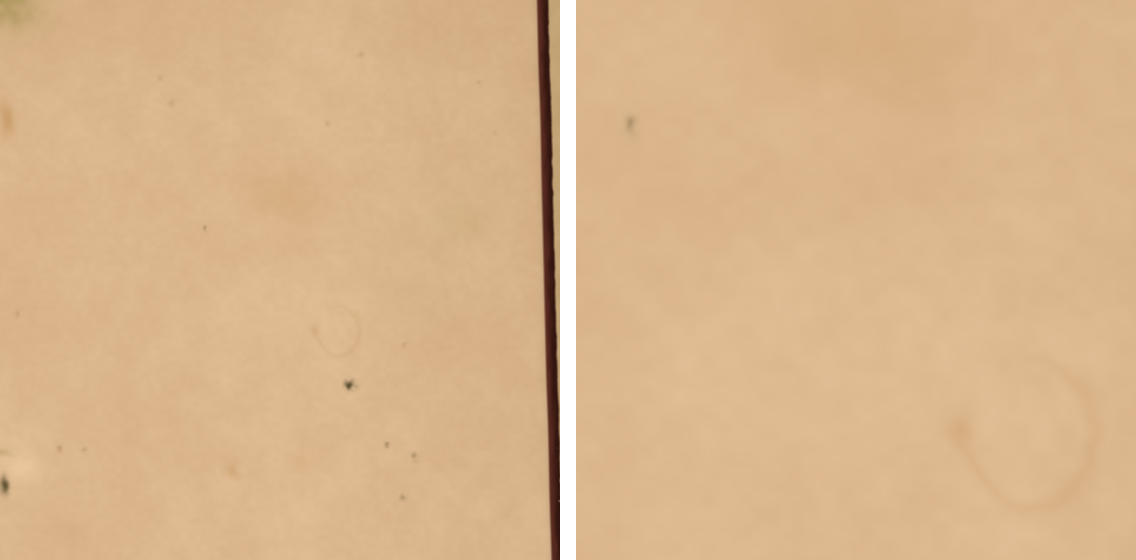
Left: the whole. Right: its middle third, enlarged.
Write a Shadertoy shader that draws this texture.

```glsl
// Aged tan paper with soft mottling, faint stains and a few tiny specks,
// bounded on the right by a slightly leaning dark red-brown binding strip.
// Value noise gives the fibre and blotches; distance functions give the marks.
#define PAPER vec3(0.862, 0.718, 0.556)
#define MARGIN vec3(0.760, 0.640, 0.460)
#define STRIP_LIGHT vec3(0.345, 0.165, 0.125)
#define STRIP_DARK vec3(0.195, 0.085, 0.058)
#define OLIVE vec3(0.630, 0.560, 0.310)
#define RUST vec3(0.740, 0.550, 0.330)
#define SPECK vec3(0.340, 0.290, 0.160)
#define MOTTLE 0.050
#define CLOUD 0.034
#define GRAIN 0.023
#define SPECK_COUNT 16
#define EDGE_SOFTNESS 0.0029

// Integer hash: two lattice coordinates to a value in 0..1
float hash(vec2 p) {
    uvec2 q = uvec2(ivec2(floor(p)) + 32768);
    uint h = q.x * 1597334677u ^ q.y * 3812015801u;
    h = (h ^ (h >> 16)) * 2246822519u;
    h = (h ^ (h >> 13)) * 3266489917u;
    return float((h ^ (h >> 16)) >> 8) / 16777216.0;
}

float noise(vec2 p) {
    vec2 i = floor(p), f = fract(p);
    f = f * f * (3.0 - 2.0 * f);
    float low = mix(hash(i), hash(i + vec2(1, 0)), f.x);
    float high = mix(hash(i + vec2(0, 1)), hash(i + vec2(1, 1)), f.x);
    return mix(low, high, f.y);
}

float fbm(vec2 p) {
    float sum = 0.0, weight = 0.5;
    for (int i = 0; i < 4; i++) {
        sum += weight * noise(p);
        p = mat2(1.6, 1.2, -1.2, 1.6) * p + 17.0;
        weight *= 0.5;
    }
    return sum / 0.9375;
}

// Soft round blot with a Gaussian falloff
float blot(vec2 p, vec2 center, vec2 size) {
    vec2 d = (p - center) / size;
    return exp(-dot(d, d));
}

vec3 paper(vec2 p) {
    float blotches = fbm(p * 5.0 + 3.0) - 0.5;
    float grain = 0.65 * noise(p * vec2(85.0, 100.0)) + 0.35 * noise(p * 170.0 + 40.0) - 0.5;
    vec3 color = PAPER + MOTTLE * blotches * vec3(0.8, 1.0, 1.1);
    color += GRAIN * grain * vec3(0.8, 0.9, 1.0);
    color += CLOUD * (fbm(p * 22.0 + 9.0) - 0.5) * vec3(0.8, 0.95, 1.05);
    // Gentle darkening toward the top and the right
    return color - 0.018 * smoothstep(0.5, 1.0, p.x) - 0.012 * smoothstep(0.6, 1.0, p.y);
}

vec3 addStains(vec3 color, vec2 p) {
    vec2 warp = vec2(fbm(p * 18.0), fbm(p * 18.0 + 50.0)) - 0.5;
    vec2 q = p + 0.035 * warp;
    color = mix(color, RUST, 0.22 * blot(q, vec2(0.505, 0.65), vec2(0.065, 0.05)));
    color = mix(color, OLIVE, 0.12 * blot(q, vec2(0.82, 0.61), vec2(0.07, 0.06)));
    color = mix(color, OLIVE, 0.08 * blot(q, vec2(0.73, 0.48), vec2(0.08, 0.04)));
    color = mix(color, RUST, 0.38 * blot(q, vec2(0.42, 0.163), vec2(0.014)));
    color = mix(color, RUST, 0.15 * blot(q, vec2(0.535, 0.185), vec2(0.035, 0.02)));
    color = mix(color, RUST, 0.55 * blot(q, vec2(0.005, 0.785), vec2(0.014, 0.030)));
    float corner = blot(q, vec2(0.0, 1.0), vec2(0.062, 0.045));
    color = mix(color, OLIVE, corner * mix(0.4, 0.9, noise(p * 75.0)));
    // Faint broken ring with a darker spot on its left
    float ring = abs(length(q - vec2(0.605, 0.405)) - 0.040);
    float ringFade = smoothstep(0.25, 0.75, noise(p * 30.0 + 8.0));
    color = mix(color, RUST, 0.15 * ringFade * exp(-ring * ring / 0.00003));
    color = mix(color, RUST, 0.20 * blot(q, vec2(0.563, 0.405), vec2(0.010, 0.007)));
    // Small tear on the left with a raised, lighter lip
    color += 0.045 * blot(q, vec2(0.035, 0.165), vec2(0.035, 0.024));
    color = mix(color, OLIVE, 0.30 * blot(q, vec2(0.0, 0.195), vec2(0.025, 0.009)));
    return mix(color, SPECK, 0.9 * blot(q, vec2(0.0, 0.128), vec2(0.009, 0.016)));
}

vec3 addSpecks(vec3 color, vec2 p) {
    vec2 q = p + 0.005 * (vec2(noise(p * 130.0), noise(p * 130.0 + 70.0)) - 0.5);
    for (int i = 0; i < SPECK_COUNT; i++) {
        float id = float(i);
        vec2 center = vec2(hash(vec2(id, 11)), hash(vec2(id, 23))) * 0.92 + 0.02;
        float size = mix(0.0040, 0.0062, hash(vec2(id, 37)));
        float strength = mix(0.08, 0.45, pow(hash(vec2(id, 51)), 2.0));
        vec3 tint = mix(SPECK, RUST * 0.8, step(0.65, hash(vec2(id, 67))));
        color = mix(color, tint, strength * blot(q, center, vec2(size)));
    }
    // The one prominent dark fleck
    return mix(color, SPECK * 0.8, 0.85 * blot(q, vec2(0.624, 0.313), vec2(0.0085, 0.0070)));
}

vec3 addStrip(vec3 color, vec2 p) {
    float soft = max(EDGE_SOFTNESS, 1.0 / iResolution.y);
    float left = 0.9845 - 0.025 * p.y + 0.0015 * (noise(vec2(4.0, p.y * 9.0)) - 0.5);
    float rough = fbm(vec2(2.0, p.y * 55.0)) - 0.5;
    float right = left + 0.0195 + 0.0025 * rough;
    // Strip shading: lit on the left, dark on the right
    float across = (p.x - left) / 0.020;
    float streak = 0.25 * (noise(p * vec2(150.0, 40.0)) - 0.5);
    vec3 strip = mix(STRIP_LIGHT, STRIP_DARK, smoothstep(0.1, 0.85, across + streak));
    // Worn chips along the lower right edge
    float chip = smoothstep(0.84, 0.96, noise(p * vec2(150.0, 85.0) + 5.0));
    chip *= smoothstep(0.5, 0.9, across) * (1.0 - smoothstep(0.3, 0.55, p.y));
    strip = mix(strip, MARGIN, 0.45 * chip);
    color *= 1.0 - 0.10 * exp(-max(left - p.x, 0.0) / 0.004);
    color = mix(color, strip, smoothstep(-soft, soft, p.x - left));
    vec3 margin = MARGIN + 0.05 * (fbm(p * 40.0) - 0.5);
    return mix(color, margin, smoothstep(-soft, soft, p.x - right));
}

void mainImage(out vec4 fragColor, in vec2 fragCoord) {
    vec2 p = fragCoord / iResolution.xy;
    vec3 color = addStains(paper(p), p);
    color = addSpecks(color, p);
    color = addStrip(color, p);
    fragColor = vec4(clamp(color, 0.0, 1.0), 1.0);
}
```
